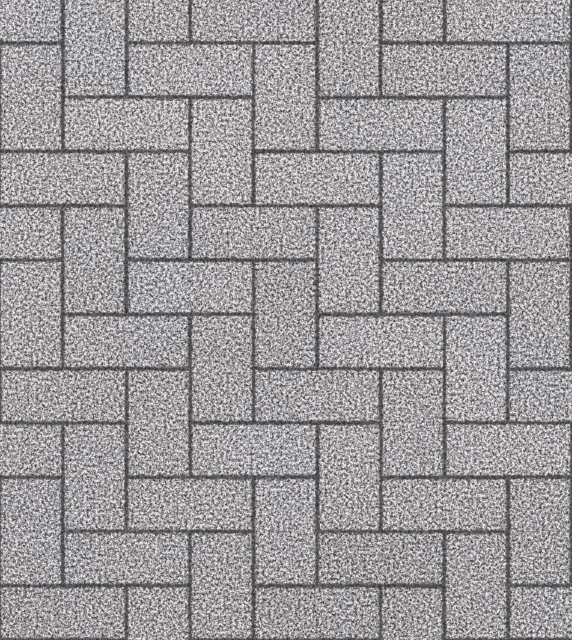
This texture is drawn by a WebGL 2 fragment shader. Its source:

```glsl
#version 300 es
precision highp float;
// Grey granite-speckled pavers laid in a herringbone, with rough dark joints.

uniform vec2 u_resolution;
out vec4 fragColor;

// Lengths are fractions of the canvas height.
const vec2 PITCH = vec2(0.0994, 0.0848);   // one grid cell; a paver spans two
const vec2 ORIGIN = vec2(-0.0013, 0.0);
const float ROW_SHIFT = 11.0;              // phase of the herringbone
const float JOINT_HALF = 0.0030;
const float CORNER = 0.0015;
const float EDGE_WOBBLE = 0.0018;
const float LAYING_ERROR = 0.0011;
const float GRAIN_FREQ = 215.0;
const float GRAIN_CONTRAST = 0.50;
const float PAVER_VARIATION = 0.035;
const float STONE_LEVEL = 0.645;
const float JOINT_LEVEL = 0.37;
const vec3 STONE_TINT = vec3(1.008, 0.988, 1.006);
const vec3 HUE_SHIFT = vec3(0.025, -0.006, -0.022);

// Integer hash giving two values in 0..1
vec2 hash2(vec2 p) {
    uvec2 v = uvec2(ivec2(floor(p)) + 4096) * 1664525u + 1013904223u;
    v.x += v.y * 1664525u;
    v.y += v.x * 1664525u;
    v ^= v >> 16u;
    v.x += v.y * 1664525u;
    v.y += v.x * 1664525u;
    v ^= v >> 16u;
    return vec2(v & 65535u) / 65535.0;
}

float cornerSlope(vec2 cell, vec2 offset) {
    float angle = 6.28318 * hash2(cell).x;
    return dot(vec2(cos(angle), sin(angle)), offset);
}

float gradientNoise(vec2 p) {
    vec2 i = floor(p), f = p - i;
    vec2 u = f * f * f * (f * (f * 6.0 - 15.0) + 10.0);
    vec2 e = vec2(1.0, 0.0);
    float low = mix(cornerSlope(i, f), cornerSlope(i + e, f - e), u.x);
    float high = mix(cornerSlope(i + e.yx, f - e.yx), cornerSlope(i + 1.0, f - 1.0), u.x);
    return mix(low, high, u.y);
}

// Two rotated octaves of fine aggregate
float grain(vec2 p) {
    mat2 turn = mat2(0.8, 0.6, -0.6, 0.8);
    return gradientNoise(p * GRAIN_FREQ)
         + 0.85 * gradientNoise(turn * p * GRAIN_FREQ * 1.83 + 37.3);
}

float roundedBox(vec2 p, vec2 halfSize, float radius) {
    vec2 q = abs(p) - halfSize + radius;
    return length(max(q, 0.0)) + min(max(q.x, q.y), 0.0) - radius;
}

// Signed distance to the paver under p; also returns that paver's id
float herringbone(vec2 p, out vec2 id) {
    vec2 g = (p - ORIGIN) / PITCH;
    id = floor(g);
    // Phase 0: right half, 1: upper half, 2: lower half, 3: left half
    float phase = mod(id.x - id.y + ROW_SHIFT, 4.0);
    bool upright = phase > 0.5 && phase < 2.5;
    if (phase < 0.5) id.x -= 1.0;
    else if (phase < 1.5) id.y -= 1.0;
    vec2 halfSize = PITCH * (upright ? vec2(0.5, 1.0) : vec2(1.0, 0.5));
    vec2 local = (g - id) * PITCH - halfSize;
    local += (hash2(id + 71.0) - 0.5) * LAYING_ERROR;
    return roundedBox(local, halfSize - JOINT_HALF, CORNER);
}

void main() {
    vec2 p = gl_FragCoord.xy / u_resolution.y;
    float pixel = 1.0 / u_resolution.y;

    // Pavers with crumbled edges
    vec2 id;
    float d = herringbone(p, id);
    d += EDGE_WOBBLE * (gradientNoise(p * 130.0) + 0.6 * gradientNoise(p * 260.0 + 9.0));
    float joint = smoothstep(-pixel, pixel, d);

    // Speckled stone, varying per paver and drifting slowly over the paving
    float speckle = grain(p);
    float stone = STONE_LEVEL + GRAIN_CONTRAST * speckle;
    stone += PAVER_VARIATION * (hash2(id).y - 0.5);
    stone += 0.04 * gradientNoise(p * 2.3 + 5.0) + 0.03 * gradientNoise(p * 28.0);
    stone += 0.035 * (p.y - 0.5);
    stone -= 0.05 * smoothstep(-0.003, 0.0, d);
    stone = clamp(stone, 0.27, 0.90);

    // Gritty joint, deepest along its middle
    float gap = JOINT_LEVEL + 0.17 * speckle + 0.05 * gradientNoise(p * 19.0);
    gap -= 0.06 * smoothstep(0.0, JOINT_HALF, d);

    // Faint warm and cool flecks
    float hue = gradientNoise(p * 120.0 + 51.0) + 0.4 * gradientNoise(p * 6.0);
    vec3 color = mix(stone, gap, joint) * STONE_TINT + HUE_SHIFT * hue;
    fragColor = vec4(clamp(color, 0.0, 1.0), 1.0);
}
```
